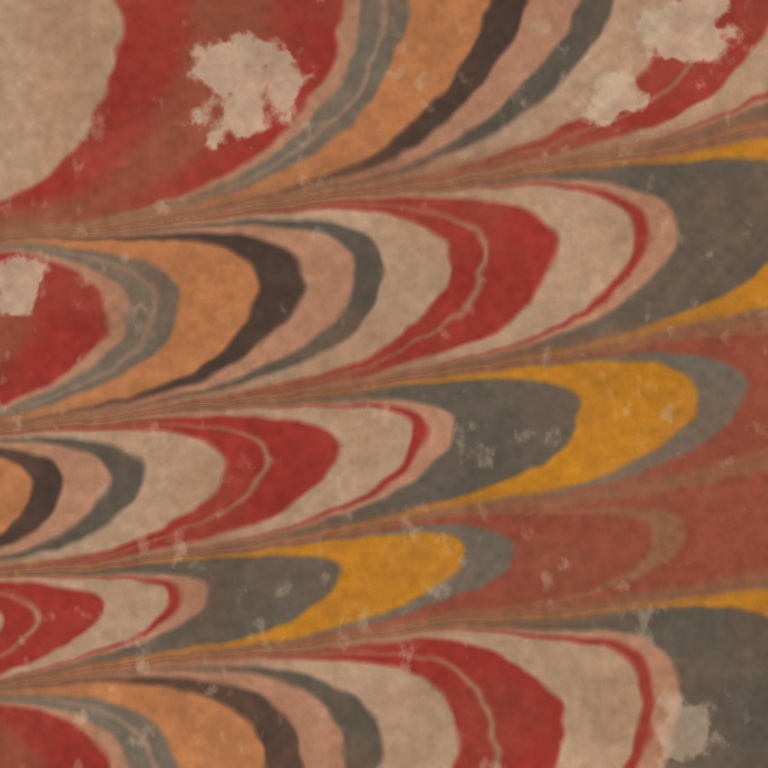
Give the GLSL for this pattern, as a three.js fragment shader.

```glsl
// Combed marbled paper: five slanted rows of nested paint tongues pointing right.
// Every row runs through one shared sequence of colour bands, shifted along x,
// and bent by a logarithmic drag towards its seams; noise adds wobble and wear.
varying vec2 vUv;

const vec3 TAN = vec3(0.69, 0.56, 0.455);
const vec3 PINK = vec3(0.68, 0.49, 0.385);
const vec3 RED = vec3(0.585, 0.20, 0.175);
const vec3 RUST = vec3(0.555, 0.285, 0.22);
const vec3 SLATE = vec3(0.37, 0.335, 0.29);
const vec3 DARK = vec3(0.29, 0.23, 0.20);
const vec3 ORANGE = vec3(0.71, 0.46, 0.29);
const vec3 YELLOW = vec3(0.73, 0.475, 0.14);
const vec3 MUD = vec3(0.55, 0.37, 0.27);
const vec3 CHALK = vec3(0.74, 0.64, 0.54);

float hash(vec2 p) {
  return fract(sin(dot(p, vec2(127.1, 311.7))) * 43758.5453);
}

float noise(vec2 p) {
  vec2 i = floor(p), f = fract(p);
  f = f * f * (3.0 - 2.0 * f);
  return mix(mix(hash(i), hash(i + vec2(1.0, 0.0)), f.x),
             mix(hash(i + vec2(0.0, 1.0)), hash(i + 1.0), f.x), f.y);
}

float fbm(vec2 p) {
  float sum = 0.0, amp = 0.5;
  for (int i = 0; i < 4; i++) {
    sum += amp * noise(p);
    p = mat2(1.6, 1.2, -1.2, 1.6) * p + 17.3;
    amp *= 0.5;
  }
  return sum / 0.9375;
}

// Replaces the colour beyond a band edge, softened by w.
vec3 band(vec3 below, vec3 paint, float edge, float s, float w) {
  return mix(below, paint, smoothstep(edge - w, edge + w, s));
}

// The paint sequence along a tongue's axis.
vec3 paintSequence(float s, float w) {
  vec3 c = band(TAN, RED, -0.146, s, w);
  c = band(c, RUST, -0.06, s, w * 3.0);
  c = band(c, RED, 0.05, s, w * 3.0);
  c = band(c, PINK, 0.138, s, w);
  c = band(c, SLATE * 1.2, 0.163, s, w);
  c = band(c, TAN * 0.85, 0.192, s, w);
  c = band(c, SLATE * 1.15, 0.200, s, w);
  c = band(c, ORANGE, 0.228, s, w);
  c = band(c, DARK, 0.336, s, w);
  c = band(c, PINK, 0.388, s, w);
  c = band(c, SLATE * 0.95, 0.449, s, w);
  c = band(c, TAN, 0.495, s, w);
  c = band(c, RED, 0.592, s, w);
  c = band(c, PINK * 0.92, 0.636, s, w);
  c = band(c, RED, 0.645, s, w);
  c = band(c, TAN, 0.731, s, w);
  c = band(c, RED, 0.833, s, w);
  c = band(c, PINK, 0.850, s, w);
  c = band(c, SLATE, 0.884, s, w);
  c = band(c, YELLOW, 1.055, s, w);
  c = band(c, SLATE * 1.15, 1.210, s, w);
  c = band(c, RUST, 1.278, s, w);
  c = band(c, MUD, 1.455, s, w);
  return band(c, RUST, 1.497, s, w);
}

// One row: tongues with tips nearer the top seam, fading to mud at both seams.
vec3 tongueRow(vec2 p, float top, float bottom, float shift) {
  float height = top - bottom;
  float fromTip = (top - p.y) / height - 0.38;
  float side = fromTip < 0.0 ? 0.38 : 0.62;
  float t = min(abs(fromTip) / side, 0.999);
  float room = 1.0 - t * t;
  float drag = -0.14 * log(room);
  float slope = 0.28 * t / (room * side * height);
  float w = min(0.0055 * sqrt(1.0 + slope * slope), 0.07);
  vec3 c = paintSequence(p.x + shift + drag, w);
  return mix(c, MUD, 0.85 * smoothstep(0.78, 1.0, t));
}

vec3 combedRows(vec2 p) {
  p.y -= p.x * (0.12 + 0.02 * p.x);
  vec4 seam = vec4(0.6875, 0.44, 0.25, 0.11);
  if (p.y > seam.x) return tongueRow(p, 1.105, seam.x, -0.30);
  if (p.y > seam.y) return tongueRow(p, seam.x, seam.y, 0.0);
  if (p.y > seam.z) return tongueRow(p, seam.y, seam.z, 0.30);
  if (p.y > seam.w) return tongueRow(p, seam.z, seam.w, 0.60);
  return tongueRow(p, seam.w, -0.25, 0.0);
}

// A ragged patch where paint has flaked off.
float flake(vec2 p, vec2 centre, float radius) {
  float ragged = length(p - centre) / radius + 1.6 * (fbm(p * 32.0) - 0.5);
  return 1.0 - smoothstep(0.72, 1.08, ragged);
}

void main() {
  // Uneven flow of the paint
  vec2 wobble = vec2(noise(vUv * 9.0), noise(vUv * 7.0 + 31.0)) - 0.5;
  vec2 ripple = vec2(noise(vUv * 48.0), noise(vUv * 42.0 + 57.0)) - 0.5;
  vec3 c = combedRows(vUv + wobble * vec2(0.030, 0.014) + ripple * vec2(0.010, 0.004));

  // Thin paint letting the muddy ground through
  c = mix(c, MUD, 0.05 + 0.22 * smoothstep(0.35, 0.75, fbm(vUv * 11.0 + 23.0)));

  // Flaked patches and small scuffs
  float worn = max(flake(vUv, vec2(0.32, 0.89), 0.075), flake(vUv, vec2(0.90, 0.965), 0.055));
  worn = max(worn, flake(vUv, vec2(0.795, 0.87), 0.035));
  worn = max(worn, flake(vUv, vec2(0.02, 0.63), 0.04));
  worn = max(worn, 0.7 * flake(vUv, vec2(0.89, 0.05), 0.045));
  float scuff = smoothstep(0.66, 0.86, fbm(vUv * vec2(38.0, 30.0) + 9.0));
  c = mix(c, CHALK, max(worn * 0.85, scuff * 0.4));

  // Blotchy pigment and paper grain
  c *= 0.92 + 0.16 * fbm(vUv * 14.0 + 5.0);
  c *= 0.90 + 0.20 * fbm(vUv * 80.0);
  gl_FragColor = vec4(c, 1.0);
}
```
